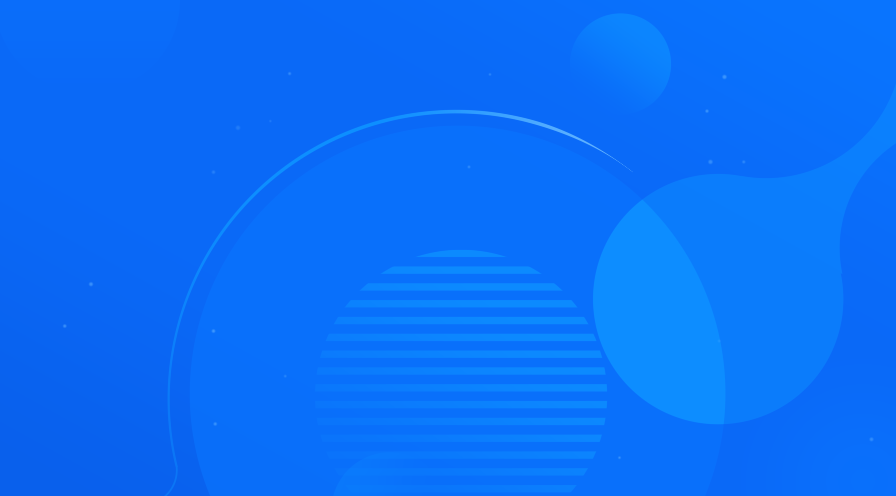
This background is drawn by a WebGL 1 fragment shader. Its source:

```glsl
precision highp float;
uniform vec2 u_resolution;

const float TAU = 6.2831853;
const vec3 DEEP = vec3(0.035, 0.375, 0.925);
const vec3 BLUE = vec3(0.04, 0.412, 0.97);
const vec3 AZURE = vec3(0.035, 0.455, 0.995);
const vec3 SKY = vec3(0.05, 0.56, 1.0);
const vec3 PALE = vec3(0.38, 0.70, 1.0);

float hash(float n) {
  return fract(sin(n * 12.9898) * 43758.5453);
}

float cover(float d, float px) {
  return 1.0 - smoothstep(-0.5 * px, 0.5 * px, d);
}

float disc(vec2 p, vec2 center, float radius) {
  return length(p - center) - radius;
}

float cross2(vec2 a, vec2 b) {
  return a.x * b.y - a.y * b.x;
}

// Round drop whose neck is carved by two tangent circles (xy center, z radius)
float drop(vec2 p, vec3 body, vec3 upper, vec3 lower) {
  vec2 q = p - body.xy;
  vec2 up = normalize(upper.xy - body.xy);
  vec2 right = normalize(lower.xy - body.xy);
  float wedge = max(-cross2(right, q), -cross2(q, up));
  float carved = max(-disc(p, upper.xy, upper.z), -disc(p, lower.xy, lower.z));
  return min(disc(p, body.xy, body.z), max(wedge, carved));
}

vec3 backdrop(vec2 p, float aspect) {
  float slope = 0.5 * p.x / aspect + 0.5 * p.y;
  vec3 color = mix(DEEP, BLUE, smoothstep(0.0, 0.4, slope));
  color = mix(color, AZURE, smoothstep(0.62, 1.0, slope));
  float glow = 1.0 - smoothstep(0.0, 0.28, length(p - vec2(1.74, 0.03)));
  return mix(color, AZURE, 0.6 * glow);
}

// Tapered arc with a small reversed hook at its lower left end
vec2 arcLine(vec2 p, vec2 center, float radius, float px) {
  const float JOIN = 0.058;
  vec2 q = p - center;
  float angle = mod(atan(q.y, q.x), TAU);
  float taper = smoothstep(0.91, 1.3, angle);
  float width = mix(0.0036, 0.0022, smoothstep(1.8, 3.2, angle)) * taper;
  float arc = cover(abs(length(q) - radius) - width, px);
  arc *= step(0.91, angle) * step(angle, 4.0) * step(JOIN, p.y);
  vec2 hookCenter = vec2(0.286, 0.052);
  float hook = cover(abs(disc(p, hookCenter, 0.0704)) - 0.0018, px);
  hook *= step(p.y, JOIN) * step(hookCenter.x, p.x);
  return vec2(max(arc, hook), angle);
}

float stripes(float y, float offset, float period, float thickness, float px) {
  float d = abs(mod(y - offset + 0.5 * period, period) - 0.5 * period);
  return cover(d - 0.5 * thickness, px);
}

float sparkles(vec2 p, float aspect, float px) {
  float light = 0.0;
  for (int i = 0; i < 18; i++) {
    float n = float(i) + 1.0;
    vec2 spot = vec2(aspect * hash(n), 0.86 * hash(n + 41.3));
    float size = mix(0.0015, 0.004, hash(n + 83.7));
    light += cover(disc(p, spot, size), 2.0 * px) * mix(0.2, 0.6, hash(n + 7.9));
  }
  return min(light, 1.0);
}

void main() {
  vec2 p = gl_FragCoord.xy / u_resolution.y;
  float aspect = u_resolution.x / u_resolution.y;
  float px = 1.3 / u_resolution.y;
  vec3 color = backdrop(p, aspect);

  // Corner disc
  float corner = cover(disc(p, vec2(0.176, 1.0), 0.187), px);
  color = mix(color, AZURE, 0.35 * corner * smoothstep(0.8, 1.0, p.y));

  // Large disc
  float large = cover(disc(p, vec2(0.9225, 0.2066), 0.54), px);
  color = mix(color, AZURE, 0.65 * large);

  // Outline arc, pale at the tip and dim at the foot
  vec2 arc = arcLine(p, vec2(0.92, 0.195), 0.58, px);
  vec3 arcColor = mix(PALE, SKY, smoothstep(1.0, 1.9, arc.y));
  float arcFade = mix(1.0, 0.45, smoothstep(2.2, 3.4, arc.y));
  color = mix(color, arcColor, arc.x * arcFade);

  // Striped disc, fading to the lower left
  vec2 ballCenter = vec2(0.9296, 0.202);
  float ball = cover(disc(p, ballCenter, 0.2945), px);
  float bars = stripes(p.y, 0.4554, 0.0339, 0.0148, px);
  float ballLight = dot(p - ballCenter, vec2(0.6, 0.8)) / 0.2945;
  color = mix(color, SKY, ball * bars * mix(0.12, 0.85, smoothstep(-1.0, 0.8, ballLight)));

  // Faint low disc
  float low = cover(disc(p, vec2(0.786, -0.03), 0.118), px);
  color = mix(color, SKY, 0.28 * low * (1.0 - smoothstep(0.68, 0.88, p.x)));

  // Small upper disc
  vec2 moonCenter = vec2(1.251, 0.871);
  float moon = cover(disc(p, moonCenter, 0.102), px);
  float moonLight = dot(p - moonCenter, vec2(0.6, 0.8)) / 0.102;
  color = mix(color, SKY, 0.7 * moon * smoothstep(-1.0, 0.9, moonLight));

  // Drop, brighter where it crosses the large disc
  float blob = cover(drop(p, vec3(1.448, 0.397, 0.2524), vec3(1.5446, 0.9155, 0.2747),
    vec3(1.946, 0.5, 0.2531)), px);
  color = mix(color, SKY, blob * mix(0.5, 0.95, large));

  color = mix(color, PALE, sparkles(p, aspect, px));
  gl_FragColor = vec4(color, 1.0);
}
```
